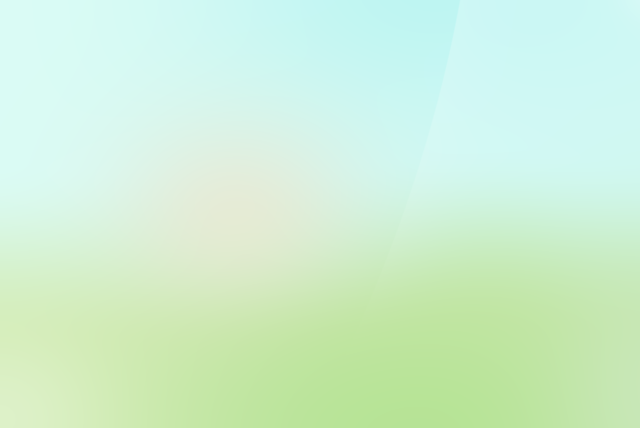
This background is drawn by a WebGL 1 fragment shader. Its source:

```glsl
precision highp float;

uniform vec2 u_resolution;

const vec3 SKY_LEFT = vec3(0.855, 0.985, 0.960);
const vec3 SKY_RIGHT = vec3(0.815, 0.975, 0.955);
const vec3 MEADOW_LEFT = vec3(0.825, 0.925, 0.710);
const vec3 MEADOW_RIGHT = vec3(0.765, 0.900, 0.645);
const vec3 AQUA = vec3(0.740, 0.960, 0.950);
const vec3 PEACH = vec3(0.920, 0.910, 0.820);
const vec3 GRASS = vec3(0.705, 0.890, 0.575);
const vec3 PALE_LIME = vec3(0.880, 0.950, 0.810);
const vec3 SAGE = vec3(0.795, 0.910, 0.750);
const vec3 WHITE = vec3(1.0);

// Soft elliptical falloff, one at the centre
float glow(vec2 p, vec2 centre, vec2 radius) {
  vec2 d = (p - centre) / radius;
  return exp(-dot(d, d));
}

vec3 addGlow(vec3 base, vec3 tint, float strength, vec2 p, vec2 centre, vec2 radius) {
  return mix(base, tint, strength * glow(p, centre, radius));
}

// Sky above, meadow below, with the horizon rising on the right
vec3 landscape(vec2 p) {
  vec3 sky = mix(SKY_LEFT, SKY_RIGHT, smoothstep(0.0, 0.6, p.x));
  vec3 meadow = mix(MEADOW_LEFT, MEADOW_RIGHT, smoothstep(0.0, 0.55, p.x));
  float rise = 0.055 * glow(p, vec2(0.76, 0.45), vec2(0.17, 0.4));
  return mix(meadow, sky, smoothstep(0.19, 0.62, p.y - rise));
}

// Horizontal position of the curved pane edge at height y
float paneEdge(float y) {
  return 0.484 + y * (0.348 - 0.113 * y);
}

// Translucent pane, brightest at the top and beside its edge
vec3 addPane(vec3 base, vec2 p, float blur) {
  float offset = p.x - paneEdge(p.y);
  float cover = smoothstep(-blur, blur, offset);
  float strength = 0.25 * smoothstep(0.13, 1.05, p.y);
  float fade = exp(-max(offset, 0.0) * 5.0);
  return mix(base, WHITE, cover * strength * fade);
}

void main() {
  vec2 p = gl_FragCoord.xy / u_resolution;
  vec3 color = landscape(p);

  // Glows across the sky and the horizon
  color = addGlow(color, AQUA, 0.95, p, vec2(0.68, 1.03), vec2(0.30, 0.27));
  color = addGlow(color, PEACH, 0.80, p, vec2(0.37, 0.50), vec2(0.19, 0.23));

  // Glows along the ground
  color = addGlow(color, GRASS, 0.85, p, vec2(0.66, -0.02), vec2(0.32, 0.26));
  color = addGlow(color, PALE_LIME, 0.75, p, vec2(0.0, 0.02), vec2(0.16, 0.20));
  color = addGlow(color, SAGE, 0.75, p, vec2(1.03, 0.08), vec2(0.16, 0.34));

  color = addPane(color, p, 1.0 / u_resolution.x);

  // Light in the upper right corner
  color = addGlow(color, WHITE, 0.22, p, vec2(1.02, 1.02), vec2(0.05, 0.07));

  gl_FragColor = vec4(color, 1.0);
}
```
